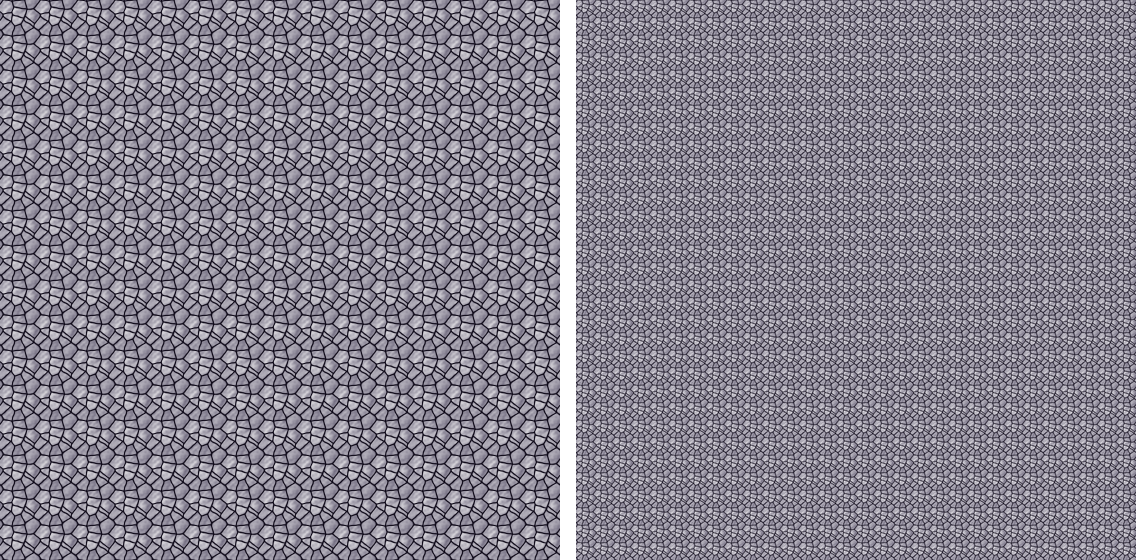
Left, the tile; right, the same tile 2 across and 2 down.
Reproduce this texture procedurally as a WebGL 1 fragment shader.

```glsl
precision highp float;
// Crazy paving: one tile of angular grey-violet stones, repeated 15 by 16.
// A weighted Voronoi diagram with wrapped cells shapes the stones and joints;
// rows narrow to a band of flat stones, and wrapped gradient noise adds wear.

uniform vec2 u_resolution;

const vec2 REPEATS = vec2(15.0, 16.0);  // tiles across and down
const vec2 CELLS = vec2(3.0, 4.0);      // stone sites per tile, across and down
const float JITTER = 0.80;              // irregularity of the sites
const float SIZE_SPREAD = 0.42;         // difference between large and small stones
const float FLAT_ROW = 0.39;            // height in the tile of the flat stones
const float FLATNESS = 0.40;            // how much that row is squeezed
const float JOINT = 0.07;               // half width of a joint, in quarter tiles
const float JOINT_SOFT = 0.03;          // least softness of a joint edge
const float ROUNDING = 0.10;            // rounding of the stone corners
const float WOBBLE = 0.07;              // waviness of the stone edges
const float CHISEL = 0.95;              // strength of the slanted marks
const float GRAIN = 0.40;               // strength of the fine mottling
const float SLOPE = 0.28;               // tonal gradient across a stone
const vec2 SHADE_SPOT = vec2(0.81, 0.15); // darkest place in the tile
const float SHADE = 0.28;               // strength of the tile's shading
const float SEED = 4.7;
const float TAU = 6.28318;

const vec3 JOINT_COLOR = vec3(0.05, 0.03, 0.09);
const vec3 STONE_DARK = vec3(0.51, 0.49, 0.56);
const vec3 STONE_LIGHT = vec3(0.78, 0.77, 0.80);

vec3 hash3(vec2 c) {
  vec3 k = vec3(dot(c, vec2(127.1, 311.7)),
                dot(c, vec2(269.5, 183.3)),
                dot(c, vec2(419.2, 371.9)));
  return fract(sin(k + SEED) * 4375.85);
}

// Gradient at a lattice point, dotted with the offset from that point
float gradientDot(vec2 lattice, vec2 offset, vec2 period) {
  float a = TAU * hash3(mod(lattice, period) + 17.0).x;
  return dot(vec2(cos(a), sin(a)), offset);
}

// Gradient noise that wraps after a whole number of lattice cells
float gradientNoise(vec2 p, vec2 period) {
  vec2 i = floor(p), f = p - i;
  vec2 u = f * f * f * (f * (f * 6.0 - 15.0) + 10.0);
  vec2 e = vec2(1.0, 0.0);
  float low = mix(gradientDot(i, f, period),
                  gradientDot(i + e.xy, f - e.xy, period), u.x);
  float high = mix(gradientDot(i + e.yx, f - e.yx, period),
                   gradientDot(i + e.xx, f - e.xx, period), u.x);
  return mix(low, high, u.y);
}

float smoothMin(float a, float b, float k) {
  float h = max(k - abs(a - b), 0.0) / k;
  return min(a, b) - 0.25 * h * h * k;
}

// Stone site of a cell: position in tiles in xy, size weight in z
vec3 stoneSite(vec2 cell) {
  vec3 h = hash3(mod(cell, CELLS));
  vec2 site = (cell + 0.5 + JITTER * (h.xy - 0.5)) / CELLS;
  site.y -= FLATNESS / TAU * sin(TAU * (site.y - FLAT_ROW));
  return vec3(site, SIZE_SPREAD * h.z);
}

void main() {
  vec2 tile = gl_FragCoord.xy / u_resolution * REPEATS;
  vec2 quarter = 4.0 * vec2(REPEATS.y / REPEATS.x, 1.0);  // tiles to quarter tiles
  float pixel = REPEATS.y * 4.0 / u_resolution.y;

  // Slightly wavy position
  vec2 wave = vec2(gradientNoise(tile * 8.0, vec2(8.0)),
                   gradientNoise(tile * 8.0 + 3.0, vec2(8.0)));
  vec2 p = tile + WOBBLE * wave / quarter;
  vec2 base = floor(p * CELLS);

  // Stone that owns this point
  float best = 1e5;
  vec2 owner = base, toOwner = vec2(0.0);
  for (int y = -3; y <= 3; y++) {
    for (int x = -2; x <= 2; x++) {
      vec2 cell = base + vec2(x, y);
      vec3 site = stoneSite(cell);
      vec2 r = (site.xy - p) * quarter;
      float power = dot(r, r) - site.z;
      if (power < best) {
        best = power;
        owner = cell;
        toOwner = r;
      }
    }
  }

  // Distance to the nearest joint, with rounded corners
  float edge = 1.0;
  for (int y = -3; y <= 3; y++) {
    for (int x = -2; x <= 2; x++) {
      vec3 site = stoneSite(base + vec2(x, y));
      vec2 r = (site.xy - p) * quarter;
      float gap = length(r - toOwner);
      if (gap > 0.001) {
        float d = (dot(r, r) - site.z - best) / (2.0 * gap);
        edge = smoothMin(edge, d, ROUNDING);
      }
    }
  }

  // Stone tone: own shade, place in the tile, sloping light, marks and grain
  vec3 stone = hash3(mod(owner, CELLS) + 41.0);
  float angle = TAU * stone.y;
  vec2 slope = vec2(cos(angle), sin(angle)) + vec2(-0.5, 0.5);
  vec2 away = cos(TAU * (stoneSite(owner).xy - SHADE_SPOT));
  vec2 slant = vec2(2.0 * (tile.x + tile.y), 8.0 * (tile.y - tile.x));
  float marks = gradientNoise(slant, vec2(2.0, 8.0)) * (1.2 - stone.x);
  float grain = gradientNoise(tile * 12.0, vec2(12.0));
  float tone = mix(0.3, 1.0, stone.x) - SHADE * (away.x + away.y)
             - SLOPE * dot(slope, toOwner) + CHISEL * marks + GRAIN * grain;
  vec3 color = mix(STONE_DARK, STONE_LIGHT, clamp(tone, -0.5, 1.15));

  // Dark joints
  float soft = max(0.7 * pixel, JOINT_SOFT);
  float cover = smoothstep(JOINT - soft, JOINT + soft, edge);
  gl_FragColor = vec4(mix(JOINT_COLOR, color, cover), 1.0);
}
```
